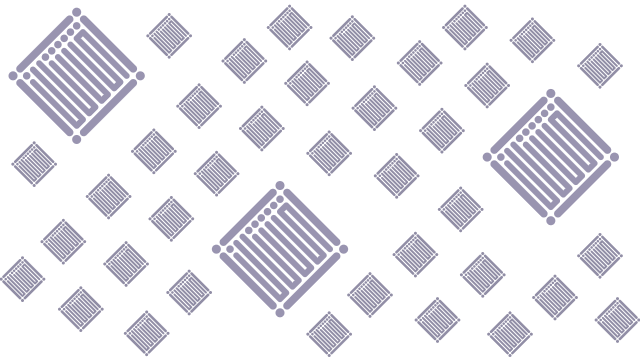
Reproduce this pattern procedurally as a Shadertoy shader.

```glsl
// Diamond emblems in muted violet scattered over white: three large ones and
// diagonal runs of small ones. Each emblem is one distance function (frame,
// beads, comb of rounded bars), placed by loops and kept inside the canvas.

const float CANVAS_HEIGHT = 432.0;   // design units from bottom to top
const vec3 PAPER = vec3(1.0);
const vec3 LARGE_INK = vec3(0.60, 0.58, 0.69);
const vec3 SMALL_INK = vec3(0.57, 0.555, 0.65);

const float SMALL_SCALE = 0.335;     // small emblem relative to a large one
const float EXTENT = 86.0;           // reach of a large emblem from its centre
const float EDGE_MARGIN = 31.0;      // closest small centre to top and bottom
const vec2 RUN_STEP = vec2(54.3, 54.2);

const float FRAME = 54.0;            // frame offset along each diagonal axis
const float FRAME_HALF = 42.0;
const float FRAME_RADIUS = 4.6;
const float BEAD_RADIUS = 4.5;
const float CORNER_RADIUS = 5.4;
const float PITCH = 10.6;            // spacing of the comb bars
const float BAR_RADIUS = 3.6;
const float BEAD_LINE = -42.4;
const float BAR_TOP = -31.8;
const float BAR_END = 42.4;

// Large emblem centres.
const vec2 LARGE[3] = vec2[3](vec2(92, 341), vec2(336, 133), vec2(661, 243.5));

// Diagonal runs: first centre and number of emblems.
const vec3 RUNS[6] = vec3[6](
    vec3(76, 142, 6), vec3(97, 61, 7), vec3(395, 248, 4),
    vec3(476, 221, 4), vec3(498.5, 126.5, 2), vec3(525, 48, 2));

// Stray small emblems between the runs.
const vec2 STRAYS[12] = vec2[12](
    vec2(27, 97), vec2(41, 235), vec2(203, 389), vec2(176, 32),
    vec2(227, 81), vec2(395, 31), vec2(444, 78), vec2(612, 31),
    vec2(666, 75), vec2(720, 125), vec2(741, 48), vec2(720, 353));

// Distance to a segment parallel to the x axis.
float barDistance(vec2 p, float start, float end) {
    return length(vec2(p.x - clamp(p.x, start, end), p.y));
}

// Four frame bars with a bead at every corner.
float frameDistance(vec2 p) {
    vec2 q = abs(p);
    if (q.y > q.x) q = q.yx;
    float bar = barDistance(vec2(q.y, q.x - FRAME), 0.0, FRAME_HALF);
    float corner = length(q - FRAME);
    return min(bar - FRAME_RADIUS, corner - CORNER_RADIUS);
}

// Nine bars, joined in pairs at the far end, headed by a line of beads.
float combDistance(vec2 p) {
    float lane = clamp(floor(p.y / PITCH + 0.5), -4.0, 4.0);
    vec2 local = vec2(p.x, p.y - lane * PITCH);
    bool beadless = lane == -2.0 || lane == -3.0;
    float start = beadless ? BEAD_LINE : BAR_TOP;
    float bars = barDistance(local, start, BAR_END);

    float pair = clamp(floor(p.y / PITCH * 0.5) * 2.0, -4.0, 2.0);
    float joint = barDistance(vec2(p.y, p.x - BAR_END), pair * PITCH, (pair + 1.0) * PITCH);
    float hook = barDistance(vec2(p.y, p.x - BAR_TOP), 3.0 * PITCH, 4.0 * PITCH);

    float d = min(bars, min(joint, hook)) - BAR_RADIUS;
    if (!beadless) d = min(d, length(local - vec2(BEAD_LINE, 0.0)) - BEAD_RADIUS);
    return d;
}

// Coverage of one emblem; pixelSize is in design units.
float emblem(vec2 p, vec2 centre, float scale, float pixelSize) {
    vec2 v = (p - centre) / scale;
    if (abs(v.x) + abs(v.y) > EXTENT + 10.0) return 0.0;
    vec2 diagonal = vec2(v.x - v.y, v.x + v.y) * inversesqrt(2.0);
    float d = min(frameDistance(diagonal), combDistance(diagonal));
    return clamp(0.5 - d * scale / pixelSize, 0.0, 1.0);
}

void mainImage(out vec4 fragColor, in vec2 fragCoord) {
    float pixelSize = CANVAS_HEIGHT / iResolution.y;
    vec2 p = fragCoord * pixelSize;

    float large = 0.0;
    for (int i = 0; i < 3; i++)
        large = max(large, emblem(p, LARGE[i], 1.0, pixelSize));

    float small = 0.0;
    for (int i = 0; i < 6; i++) {
        for (int k = 0; k < int(RUNS[i].z); k++) {
            vec2 centre = RUNS[i].xy + float(k) * RUN_STEP;
            centre.y = clamp(centre.y, EDGE_MARGIN, CANVAS_HEIGHT - EDGE_MARGIN - 2.0);
            small = max(small, emblem(p, centre, SMALL_SCALE, pixelSize));
        }
    }
    for (int i = 0; i < 12; i++)
        small = max(small, emblem(p, STRAYS[i], SMALL_SCALE, pixelSize));

    vec3 color = mix(PAPER, SMALL_INK, small);
    color = mix(color, LARGE_INK, large);
    fragColor = vec4(color, 1.0);
}
```
